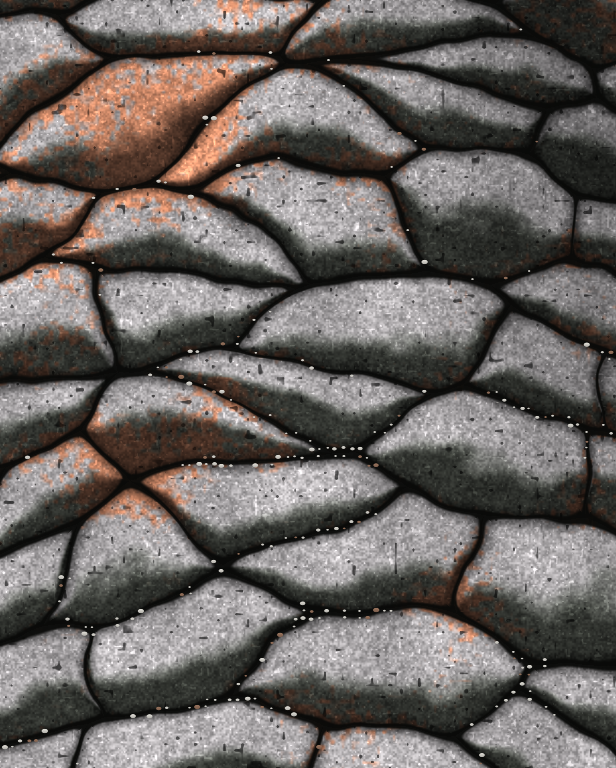
This texture is drawn by a WebGL 1 fragment shader. Its source:

```glsl
precision highp float;
// Weathered rock slabs: lit tops, shaded flanks, dark cracks, rust and loose pebbles.
uniform vec2 u_resolution;

#define CELLS vec2(4.1, 8.6)
#define WARP 0.075
#define RIDGE 0.42
#define LIT_TONE 0.68
#define SHADE_TONE 0.19
#define GRAIN 0.55
#define CRACK_WIDTH 0.0036
#define RUST_START 0.60
#define PEBBLE_GRID 95.0
#define RUST_TINT vec3(1.38, 0.92, 0.70)
#define CRACK_COLOR vec3(0.035, 0.037, 0.032)

struct Stone {
  float edge;   // distance to the nearest crack
  float rise;   // 0 at the foot of the stone, 1 at its top
  float level;  // how horizontal the nearest crack is
  float id;
};

float hash(vec2 p) {
  vec3 a = fract(p.xyx * 0.1031);
  a += dot(a, a.yzx + 33.33);
  return fract((a.x + a.y) * a.z);
}

float noise(vec2 p) {
  vec2 i = floor(p), f = fract(p);
  f = f * f * (3.0 - 2.0 * f);
  vec2 e = vec2(1.0, 0.0);
  return mix(mix(hash(i), hash(i + e), f.x),
             mix(hash(i + e.yx), hash(i + e.xx), f.x), f.y);
}

float fbm(vec2 p) {
  float sum = 0.0, amp = 0.533;
  for (int i = 0; i < 4; i++) {
    sum += amp * noise(p);
    p = p * 2.03 + 17.3;
    amp *= 0.5;
  }
  return sum;
}

// Bends the layers into arches and roughens their outlines.
vec2 bend(vec2 p) {
  vec2 w = vec2(fbm(p * 4.5 + 3.7), fbm(p * 4.5 + 41.2)) - 0.5;
  float arch = 0.38 * (p.x - 0.42) * (p.x - 0.42);
  return p + WARP * vec2(1.3, 1.0) * w + vec2(0.0, arch) + 2.0;
}

vec2 site(vec2 cell) {
  vec2 jitter = vec2(hash(cell), hash(cell + 71.7));
  return cell + vec2(0.5 * mod(cell.y, 2.0), 0.0) + 0.08 + 0.84 * jitter;
}

// Stretched Voronoi cells with rounded corners.
Stone findStone(vec2 p) {
  vec2 q = bend(p) * CELLS, base = floor(q), toSite = vec2(0.0);
  float best = 100.0, nearest = 100.0, up = 100.0, down = 100.0, blend = 0.0;
  Stone s = Stone(0.0, 0.0, 0.0, 0.0);
  for (int j = -2; j <= 2; j++)
    for (int i = -2; i <= 2; i++) {
      vec2 cell = base + vec2(float(i), float(j));
      vec2 o = site(cell) - q;
      float d = dot(o, o);
      if (d < best) { best = d; toSite = o; s.id = hash(cell + 13.1); }
    }
  for (int j = -2; j <= 2; j++)
    for (int i = -2; i <= 2; i++) {
      vec2 o = site(base + vec2(float(i), float(j))) - q;
      vec2 across = o - toSite;
      if (dot(across, across) > 0.0001) {
        vec2 n = normalize(across);
        float h = max(dot(0.5 * (o + toSite), n), 0.0);
        float e = h / length(n * CELLS);
        blend += exp(-e / 0.005);
        if (e < nearest) { nearest = e; s.level = abs(normalize(n * CELLS).y); }
        float v = h / max(abs(n.y), 0.001);
        if (n.y > 0.0) up = min(up, v); else down = min(down, v);
      }
    }
  s.edge = -0.005 * log(blend + 0.000001);
  s.rise = down / (up + down + 0.0001);
  return s;
}

// Small pale stones lodged in the cracks.
vec4 pebble(vec2 p) {
  vec2 cell = floor(p * PEBBLE_GRID);
  vec2 center = (cell + 0.35 + 0.3 * vec2(hash(cell + 5.3), hash(cell + 9.1))) / PEBBLE_GRID;
  float radius = mix(0.0012, 0.0034, pow(hash(cell + 23.0), 2.0));
  float cluster = smoothstep(0.4, 0.65, noise(center * 9.0 + 8.0));
  float chance = cluster * mix(0.65, 0.15, smoothstep(0.3, 0.75, p.y));
  float present = step(hash(cell + 51.0), chance) * step(findStone(center).edge, 0.006);
  float d = length((p - center) * vec2(0.8, 1.15)) - radius;
  float cover = present * (1.0 - smoothstep(-0.0007, 0.0007, d));
  vec3 tint = mix(vec3(0.9, 0.89, 0.86), vec3(0.62, 0.47, 0.38), step(0.75, hash(cell + 37.0)));
  return vec4(tint * (0.88 + 40.0 * (p.y - center.y)), cover);
}

void main() {
  vec2 p = gl_FragCoord.xy / u_resolution.y;
  float side = gl_FragCoord.x / u_resolution.x;
  Stone s = findStone(p);

  // Broad light: bright upper face, dark flank, dim right side.
  float rise = s.rise + 0.45 * (fbm(p * 11.0) - 0.5) + 0.22 * (s.id - 0.5);
  float lit = smoothstep(RIDGE - 0.13, RIDGE + 0.13, rise);
  float tone = mix(SHADE_TONE, LIT_TONE, lit);
  tone *= mix(0.45, 1.0, smoothstep(0.0, 0.018, s.edge));
  tone *= 0.8 + 0.4 * fbm(p * 14.0 + 6.0);
  tone *= 1.0 - 0.36 * smoothstep(0.55, 1.0, side) * smoothstep(0.1, 0.8, p.y);

  // Mineral grain, pale flecks and pits.
  float grain = noise(p * 390.0) + 0.7 * noise(p * 185.0 + 31.0) - 0.85;
  tone += GRAIN * grain * (0.06 + 0.55 * tone);
  tone += 0.2 * smoothstep(0.78, 0.95, noise(p * 240.0 + 77.0)) * (0.25 + tone);
  tone *= 1.0 - 0.6 * smoothstep(0.86, 0.96, noise(p * 130.0 + 19.0));
  vec3 color = tone * mix(vec3(0.98, 1.03, 0.94), vec3(1.01, 0.99, 1.0), lit);

  // Rust gathers beside cracks on the upper left.
  float region = smoothstep(0.15, 0.6, p.y) * (1.0 - smoothstep(0.5, 0.95, side));
  float stain = fbm(p * 5.0 + 60.0) + 0.2 * exp(-max(s.edge, 0.0) / 0.014)
    + 0.17 * region - 0.1 * lit + 0.3 * (noise(p * 150.0) - 0.5);
  color = mix(color, (0.04 + 0.85 * tone) * RUST_TINT, smoothstep(RUST_START, RUST_START + 0.2, stain));

  // Cracks of changing width, then pebbles.
  float width = CRACK_WIDTH * mix(0.35, 1.0, s.level) * (0.25 + 1.5 * noise(p * 13.0 + 4.0));
  float crack = 1.0 - smoothstep(width * 0.5, width + 0.0022, s.edge);
  color = mix(color, CRACK_COLOR, 0.94 * crack);
  vec4 stone = pebble(p);
  color = mix(color, stone.rgb, stone.a);
  gl_FragColor = vec4(clamp(color, 0.0, 1.0), 1.0);
}
```
